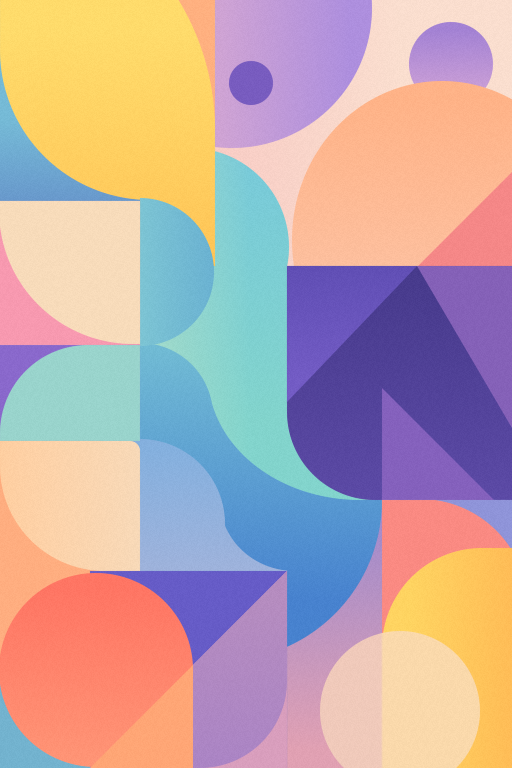
Reproduce this background procedurally as a WebGL 1 fragment shader.

```glsl
precision highp float;
// Abstract collage of overlapping arcs, discs and triangles in soft pastel gradients.

uniform vec2 u_resolution;

vec2 p;      // position on a 5.12 x 7.68 sheet, y running down
float soft;  // edge softness in sheet units
vec3 col;

// --- distances, negative inside ---
float disc(vec2 c, float r) { return length(p - c) - r; }

float oval(vec2 c, vec2 r) {
  vec2 q = (p - c) / r;
  float k = length(q);
  return k * (k - 1.0) / max(length(q / r), 0.001);
}

float box(vec2 lo, vec2 hi) {
  vec2 d = max(lo - p, p - hi);
  return max(d.x, d.y);
}

// Quadrant whose corner, facing dir, is rounded about c
float corner(vec2 c, vec2 dir, float r) { return length(max((p - c) * dir, 0.0)) - r; }

// Half plane on the side that n points to
float side(vec2 a, vec2 n) { return dot(a - p, normalize(n)); }

// S-shaped edge: a convex disc flowing into a concave oval below split
float wave(vec2 c, float r, vec2 hollow, vec2 size, float split) {
  return min(disc(c, r), max(-oval(hollow, size), split - p.y));
}

// --- painting ---
float down(float a, float b) { return clamp((p.y - a) / (b - a), 0.0, 1.0); }
float across(float a, float b) { return clamp((p.x - a) / (b - a), 0.0, 1.0); }

void paint(float d, vec3 c) { col = mix(c, col, smoothstep(-soft, soft, d)); }
void paint(float d, vec3 a, vec3 b, float t) { paint(d, mix(a, b, t)); }

float hash(vec2 q) { return fract(sin(dot(q, vec2(12.9898, 78.233))) * 43758.5453); }

void main() {
  vec2 uv = gl_FragCoord.xy / u_resolution;
  p = vec2(uv.x, 1.0 - uv.y) * vec2(5.12, 7.68);
  soft = 5.0 / u_resolution.y;

  // Upper right: lilac discs, peach dome, coral wedge
  col = mix(vec3(.97, .80, .77), vec3(.98, .87, .81), across(2.2, 4.0));
  paint(disc(vec2(2.32, .08), 1.4), vec3(.81, .64, .83), vec3(.68, .56, .87), across(2.2, 3.5));
  paint(disc(vec2(2.51, .83), .22), vec3(.47, .36, .75));
  paint(disc(vec2(4.51, .64), .42), vec3(.64, .51, .83), vec3(.79, .62, .84), down(.3, .9));
  float dome = oval(vec2(4.42, 2.4), vec2(1.5, 1.59));
  paint(dome, vec3(1., .70, .53), vec3(.99, .75, .62), down(1.0, 2.7));
  paint(max(dome, side(vec2(4.17, 2.67), vec2(1))), vec3(.96, .53, .53));

  // Centre: teal column, blue wave and pale wave
  float column = min(disc(vec2(1.9, 2.47), .99), box(vec2(1.3, 2.66), vec2(3.9, 5.2)));
  vec3 aqua = mix(vec3(.47, .79, .85), vec3(.51, .83, .80), down(1.6, 4.2));
  paint(column, vec3(.65, .86, .79), aqua, across(1.4, 2.5));
  float river = wave(vec2(1.4, 4.16), .73, vec2(3.6, 3.75), vec2(1.52, 1.25), 3.95);
  paint(max(river, 1.3 - p.x), vec3(.44, .73, .83), vec3(.28, .51, .81), down(3.5, 6.0));
  float ripple = wave(vec2(1.4, 5.24), .85, vec2(2.95, 5.0), vec2(.75, .71), 5.1);
  paint(max(ripple, box(vec2(1.3, 4.3), vec2(2.87, 5.71))),
        vec3(.52, .69, .87), vec3(.62, .70, .86), down(4.5, 5.7));

  // Violet block with facets
  float block = max(corner(vec2(3.75, 4.12), vec2(-1, 1), .88), 2.66 - p.y);
  paint(block, vec3(.28, .23, .55), vec3(.36, .29, .65), down(2.8, 5.0));
  paint(max(block, side(vec2(4.17, 2.66), vec2(-1.36, -1.3))),
        vec3(.38, .31, .71), vec3(.45, .36, .77), down(2.7, 3.8));
  paint(max(block, side(vec2(4.17, 2.66), vec2(1.62, -.95))), vec3(.52, .38, .72));
  paint(max(max(block, 3.82 - p.x), side(vec2(3.82, 3.88), vec2(-1, 1))), vec3(.52, .38, .74));

  // Lower right: mauve ground, coral arch, yellow hill, cream disc
  paint(max(box(vec2(2.87, 5.0), vec2(9)), -disc(vec2(2.21, 5.0), 1.61)),
        vec3(.65, .55, .79), vec3(.88, .63, .70), down(5.4, 7.5));
  float panel = box(vec2(3.82, 5.0), vec2(9));
  paint(panel, vec3(.56, .58, .85));
  paint(max(panel, corner(vec2(4.2, 6.07), vec2(1, -1), 1.08)), vec3(.98, .54, .51));
  paint(max(panel, corner(vec2(4.82, 6.48), vec2(-1), 1.0)), vec3(1., .83, .38), vec3(1., .74, .34), across(4.1, 5.1));
  paint(disc(vec2(4.0, 7.11), .8), vec3(.94, .79, .73), vec3(.98, .85, .67), across(3.81, 3.83));

  // Upper left: yellow leaf and blue half disc
  paint(box(vec2(-1), vec2(2.15, 2.01)), vec3(.46, .73, .84), vec3(.41, .60, .80), down(1.2, 2.0));
  paint(box(vec2(1.5, -1), vec2(2.15, 1.3)), vec3(1., .69, .50));
  float leaf = min(corner(vec2(1.5, .5), vec2(-1, 1), 1.5), box(vec2(1.4, 1.5), vec2(2.15, 2.66)));
  leaf = max(max(leaf, p.x - 2.15), corner(vec2(-.35, 1.3), vec2(1, -1), 2.5));
  paint(leaf, vec3(1., .86, .42), vec3(1., .77, .34), down(.3, 2.6));
  paint(max(disc(vec2(1.4, 2.72), .74), 1.4 - p.x), vec3(.49, .77, .83), vec3(.41, .69, .82), across(1.4, 2.2));

  // Left cells, each holding a rounded tile
  float cell = box(vec2(-1, 2.01), vec2(1.4, 3.45));
  paint(cell, vec3(.97, .60, .69));
  paint(max(cell, corner(vec2(1.33, 2.1), vec2(-1, 1), 1.34)), vec3(.97, .86, .73));
  cell = box(vec2(-1, 3.45), vec2(1.4, 4.41));
  paint(cell, vec3(.54, .41, .80));
  paint(max(cell, corner(vec2(.88, 4.33), vec2(-1), .88)), vec3(.60, .83, .80));
  paint(box(vec2(-1, 4.41), vec2(1, 9)), vec3(1., .68, .50));
  cell = max(box(vec2(-1, 4.41), vec2(1.4, 5.71)), corner(vec2(1.3, 4.51), vec2(1, -1), .1));
  paint(max(cell, corner(vec2(1.05, 4.66), vec2(-1, 1), 1.05)), vec3(1., .81, .63), vec3(.97, .85, .72), across(0., 1.4));

  // Lower left: indigo ground, mauve arch, coral disc, peach wedge
  float ground = box(vec2(.9, 5.71), vec2(2.87, 9));
  float slope = side(vec2(2.87, 5.71), vec2(1));
  paint(ground, vec3(.40, .36, .78));
  paint(max(ground, slope), vec3(.85, .62, .74));
  paint(max(max(ground, slope), corner(vec2(2.0, 6.81), vec2(1), .87)),
        vec3(.71, .55, .75), vec3(.67, .52, .77), down(6.0, 7.6));
  paint(box(vec2(-1, 6.7), vec2(.9, 9)), vec3(.45, .70, .81));
  paint(disc(vec2(.96, 6.7), .97), vec3(1., .46, .39), vec3(1., .58, .46), down(5.9, 7.6));
  paint(max(slope, p.x - 1.93), vec3(1., .65, .46));

  // Fine paper grain
  col += (hash(floor(p * 100.0)) - 0.5) * 0.025;
  gl_FragColor = vec4(col, 1.0);
}
```
